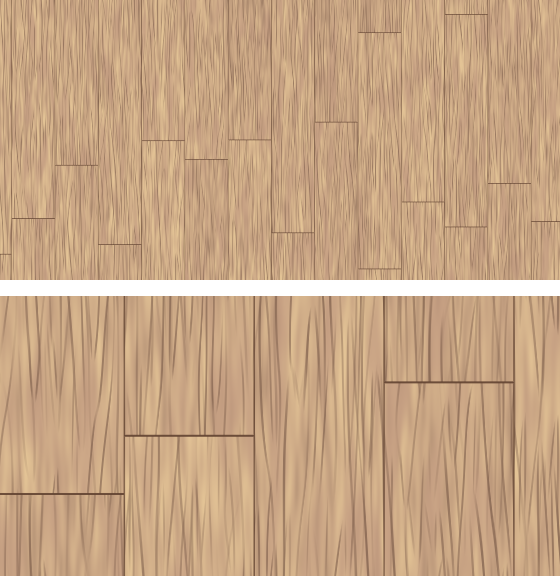
Top: the whole. Bottom: its middle third, enlarged.
Reproduce this texture procedurally as a WebGL 1 fragment shader.

```glsl
precision highp float;
// Upright oak floor planks with staggered end joints and fine crossing grain.

uniform vec2 u_resolution;

// Layout, in units of canvas height
const float PLANK_WIDTH = 0.1546;
const float FIRST_SEAM = -0.1129;
const float SEAM_HALF_WIDTH = 0.0009;
const float JOINT_HALF_WIDTH = 0.0012;

const vec3 DARK_WOOD = vec3(0.66, 0.53, 0.43);
const vec3 MID_WOOD = vec3(0.795, 0.655, 0.52);
const vec3 LIGHT_WOOD = vec3(0.89, 0.765, 0.585);
const vec3 ROSY_WOOD = vec3(0.76, 0.605, 0.505);
const vec3 GRAIN_INK = vec3(0.47, 0.35, 0.28);
const vec3 SEAM_INK = vec3(0.38, 0.26, 0.19);

vec2 hash2(vec2 p) {
  vec3 q = fract(p.xyx * vec3(0.1031, 0.1030, 0.0973));
  q += dot(q, q.yzx + 33.33);
  return fract((q.xx + q.yz) * q.zy);
}

float cornerSlope(vec2 cell, vec2 corner, vec2 f) {
  return dot(hash2(cell + corner) * 2.0 - 1.0, f - corner);
}

// Gradient noise, roughly -0.7 to 0.7
float noise(vec2 p) {
  vec2 cell = floor(p);
  vec2 f = p - cell;
  vec2 u = f * f * f * (f * (f * 6.0 - 15.0) + 10.0);
  float low = mix(cornerSlope(cell, vec2(0.0, 0.0), f),
                  cornerSlope(cell, vec2(1.0, 0.0), f), u.x);
  float high = mix(cornerSlope(cell, vec2(0.0, 1.0), f),
                   cornerSlope(cell, vec2(1.0, 1.0), f), u.x);
  return mix(low, high, u.y);
}

// Pixel coverage of a line at distance d
float lineCoverage(float d, float halfWidth, float pixel) {
  return clamp(0.5 + (halfWidth - d) / pixel, 0.0, 1.0);
}

// Even hairlines along the zero crossings of sheared, stretched noise
float strokes(vec2 p, float shear, vec2 frequency, float halfWidth, float pixel) {
  vec2 q = vec2(p.x + shear * p.y, p.y) * frequency;
  float value = noise(q);
  float slope = abs(noise(q + vec2(0.05, 0.0)) - value) / 0.05;
  float d = abs(value) / ((slope + 0.05) * frequency.x);
  return lineCoverage(d, halfWidth, pixel) * smoothstep(0.1, 0.6, slope);
}

// Height of the lowest joint in a column
float firstJoint(float column) {
  float stagger = 0.148 + column * (0.1836 + column * (0.0404 + column * 0.00546));
  return 0.01 + 0.555 * fract(stagger);
}

float plankLength(float column) {
  return 0.99 + 0.24 * cos(3.738 * column);
}

vec3 woodColor(vec2 p, float plankTone, float pixel) {
  // Bend the fibres gently
  p.x += 0.005 * noise(p * vec2(9.0, 3.0));

  // Broad, medium and fine tone
  float broad = noise(p * vec2(18.0, 1.8));
  float medium = noise(p * vec2(54.0, 4.0) + 31.0);
  float fine = noise(p * vec2(125.0, 13.0) + 57.0);
  float tone = 0.62 + plankTone + 0.34 * broad + 0.36 * medium + 0.62 * fine;
  vec3 color = mix(DARK_WOOD, MID_WOOD, clamp(tone * 2.0, 0.0, 1.0));
  color = mix(color, LIGHT_WOOD, clamp(tone * 2.0 - 1.0, 0.0, 1.0));

  // Rosy patches between the golden ones
  float rosy = smoothstep(-0.05, 0.35, noise(p * vec2(34.0, 6.0) + 83.0));
  color = mix(color, ROSY_WOOD, 0.6 * rosy);

  // Hairline pores leaning both ways, fading in and out along the plank
  float fade = smoothstep(-0.3, 0.3, noise(p * vec2(26.0, 4.0) + 11.0));
  float leftward = strokes(p + 5.0, 0.035, vec2(58.0, 3.6), 0.0013, pixel);
  float rightward = strokes(p + 9.0, -0.035, vec2(66.0, 4.2), 0.0011, pixel);
  color = mix(color, GRAIN_INK, leftward * mix(0.2, 0.68, fade));
  return mix(color, GRAIN_INK, rightward * mix(0.58, 0.15, fade));
}

void main() {
  vec2 p = gl_FragCoord.xy / u_resolution.y;
  float pixel = 1.0 / u_resolution.y;

  // Column and plank cells
  float across = (p.x - FIRST_SEAM) / PLANK_WIDTH;
  float column = floor(across);
  float len = plankLength(column);
  float along = (p.y - firstJoint(column)) / len;
  float plank = floor(along);

  // Each plank has its own grain and tone
  vec2 seed = hash2(vec2(column + 7.0, plank + 19.0));
  vec2 grainPoint = p + seed * vec2(3.0, 11.0) + 2.0;
  vec3 color = woodColor(grainPoint, 0.24 * (seed.x - 0.5), pixel);

  // Seams between columns and joints across them
  float seamDistance = (0.5 - abs(fract(across) - 0.5)) * PLANK_WIDTH;
  float jointDistance = (0.5 - abs(fract(along) - 0.5)) * len;
  float wear = 0.75 + 0.3 * noise(vec2(floor(across + 0.5) * 5.3, p.y * 14.0));
  float seam = lineCoverage(seamDistance, SEAM_HALF_WIDTH, pixel) * wear;
  float joint = lineCoverage(jointDistance, JOINT_HALF_WIDTH, pixel) * 0.9;
  color = mix(color, SEAM_INK, max(seam, joint));

  gl_FragColor = vec4(color, 1.0);
}
```
